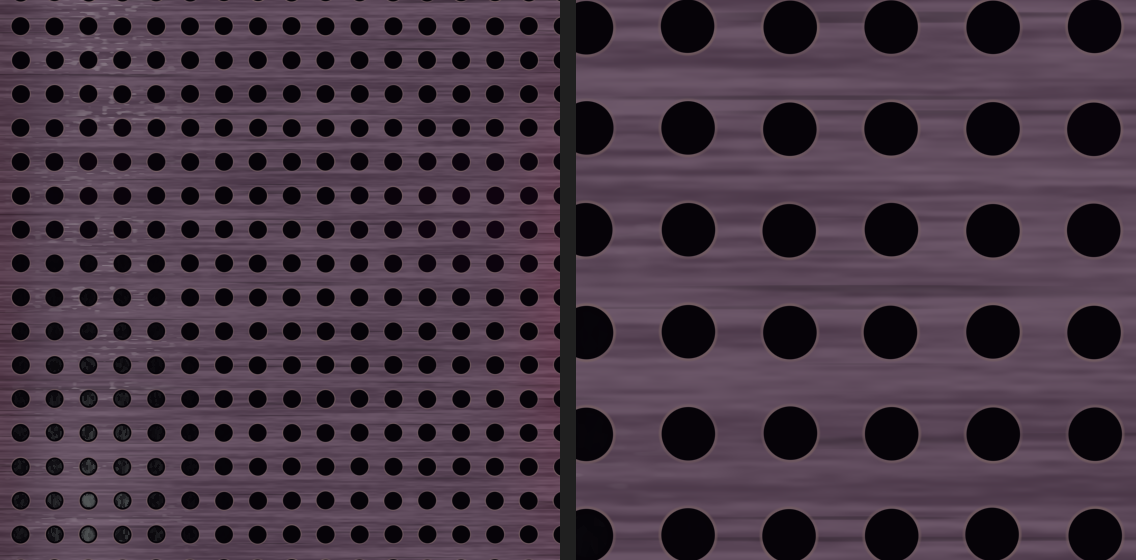
Left, the full canvas; right, a detail of the centre.
Reproduce this texture procedurally as a WebGL 1 fragment shader.

```glsl
precision highp float;
// Brushed mauve metal sheet with a square grid of round punched holes, scuffed at the left.
uniform vec2 u_resolution;

const float PITCH = 0.0605;                    // spacing of holes, about 16.5 per side
const vec2 FIRST_HOLE = vec2(0.0370, 0.0456);  // centre of the lower left hole
const float RADIUS = 0.0159;
const float JITTER = 0.0010;                   // wander of hole centres
const float RIM_WIDTH = 0.0013;
const vec2 GLINT_CENTER = vec2(0.165, 0.11);   // where light reaches into the holes
const vec2 GLINT_SIZE = vec2(0.115, 0.24);

const vec3 METAL_DARK = vec3(0.295, 0.220, 0.285);
const vec3 METAL_LIGHT = vec3(0.425, 0.342, 0.412);
const vec3 SCUFF = vec3(0.56, 0.51, 0.55);
const vec3 RIM = vec3(0.47, 0.38, 0.38);
const vec3 HOLE = vec3(0.022, 0.012, 0.032);
const vec3 HOLE_PLUM = vec3(0.080, 0.010, 0.075);
const vec3 BACKING = vec3(0.39, 0.41, 0.41);
const vec3 RED_TINT = vec3(0.045, -0.030, -0.020);

float hash(vec2 p) {
  p = fract(p * vec2(0.1031, 0.1130));
  p += dot(p, p.yx + 33.33);
  return fract((p.x + p.y) * p.x * 97.3);
}

float noise(vec2 p) {
  vec2 i = floor(p), f = fract(p);
  f = f * f * (3.0 - 2.0 * f);
  return mix(mix(hash(i), hash(i + vec2(1.0, 0.0)), f.x),
             mix(hash(i + vec2(0.0, 1.0)), hash(i + vec2(1.0, 1.0)), f.x), f.y);
}

// Value of the nearest scattered cell, giving angular patches.
float cellPatch(vec2 p) {
  float best = 9.0, value = 0.0;
  for (int y = -1; y <= 1; y++) {
    for (int x = -1; x <= 1; x++) {
      vec2 cell = floor(p) + vec2(float(x), float(y));
      vec2 d = cell + vec2(hash(cell + 17.0), hash(cell + 51.0)) - p;
      float dist = dot(d, d);
      if (dist < best) { best = dist; value = hash(cell + 83.0); }
    }
  }
  return value;
}

// Soft elliptical falloff.
float glow(vec2 uv, vec2 center, vec2 size) {
  vec2 d = (uv - center) / size;
  return exp(-dot(d, d));
}

vec3 brushedMetal(vec2 uv) {
  // Horizontal streaks at several scales
  float grain = 0.22 * noise(uv * vec2(2.0, 65.0) + 11.0)
              + 0.38 * noise(uv * vec2(5.0, 170.0) + 37.0)
              + 0.25 * noise(uv * vec2(11.0, 330.0) + 71.0)
              + 0.15 * noise(uv * vec2(60.0, 360.0) + 5.0);
  vec3 color = mix(METAL_DARK, METAL_LIGHT, smoothstep(0.15, 0.85, grain));

  // Thin dark scratches
  float scratch = smoothstep(0.76, 0.96, noise(uv * vec2(4.0, 240.0) + 130.0));
  color *= 1.0 - 0.20 * scratch;

  // Warm tint at the sides, darker left margin
  color += RED_TINT * glow(uv, vec2(1.02, 0.45), vec2(0.10, 0.40));
  color += 0.5 * RED_TINT * glow(uv, vec2(0.0, 0.45), vec2(0.05, 0.50));
  color *= 1.0 - 0.12 * (1.0 - smoothstep(0.0, 0.12, uv.x));

  // Short pale scuffs in horizontal bands
  float zone = exp(-pow((uv.x - 0.19) / 0.13, 2.0));
  float band = smoothstep(0.35, 0.75, noise(uv * vec2(5.0, 42.0) + 210.0));
  float dash = smoothstep(0.58, 0.90, noise(uv * vec2(75.0, 310.0) + 19.0));
  color = mix(color, SCUFF, zone * (0.06 + 0.65 * band * dash));
  return color + 0.03 * glow(uv, GLINT_CENTER, GLINT_SIZE);
}

vec3 holeInterior(vec2 uv, vec2 center, vec2 id, float dist, float aa) {
  float plum = glow(center, vec2(0.86, 0.61), vec2(0.17, 0.11))
             + 0.45 * glow(center, vec2(0.19, 0.68), vec2(0.09, 0.10));
  vec3 color = mix(HOLE, HOLE_PLUM, 0.75 * min(plum, 1.0));

  // Broken reflection from the backing, inside a dark wall
  float light = glow(center, GLINT_CENTER, GLINT_SIZE) * mix(0.65, 1.0, hash(id + 7.0));
  float facets = cellPatch(uv * vec2(210.0, 130.0));
  float streaks = noise(uv * vec2(330.0, 60.0) + 90.0);
  float patches = 0.22 + 0.65 * smoothstep(0.25, 0.75, facets) * (0.5 + 0.5 * streaks);
  float core = 1.0 - smoothstep(0.45, 0.85, dist / RADIUS);
  patches = mix(patches, 0.95, core * smoothstep(0.70, 0.95, light));
  float inside = 1.0 - smoothstep(-aa, aa, dist - 0.80 * RADIUS);
  return mix(color, BACKING, light * patches * inside);
}

void main() {
  vec2 uv = gl_FragCoord.xy / u_resolution;
  float aa = 0.8 / min(u_resolution.x, u_resolution.y);

  // Nearest hole of the grid
  vec2 id = floor((uv - FIRST_HOLE) / PITCH + 0.5);
  vec2 wander = vec2(hash(id + 23.0), hash(id + 61.0)) - 0.5;
  vec2 center = FIRST_HOLE + id * PITCH + JITTER * wander;
  vec2 offset = uv - center;
  float dist = length(offset);

  // Metal, worn rim, then opening
  vec3 color = brushedMetal(uv);
  float rim = 1.0 - smoothstep(0.0, RIM_WIDTH + aa, abs(dist - RADIUS - 0.5 * RIM_WIDTH));
  float wear = noise(offset * 90.0 + id * 7.0 + 40.0);
  color = mix(color, RIM, rim * (0.25 + 0.6 * wear));
  float opening = 1.0 - smoothstep(-aa, aa, dist - RADIUS);
  color = mix(color, holeInterior(uv, center, id, dist, aa), opening);
  gl_FragColor = vec4(color, 1.0);
}
```
